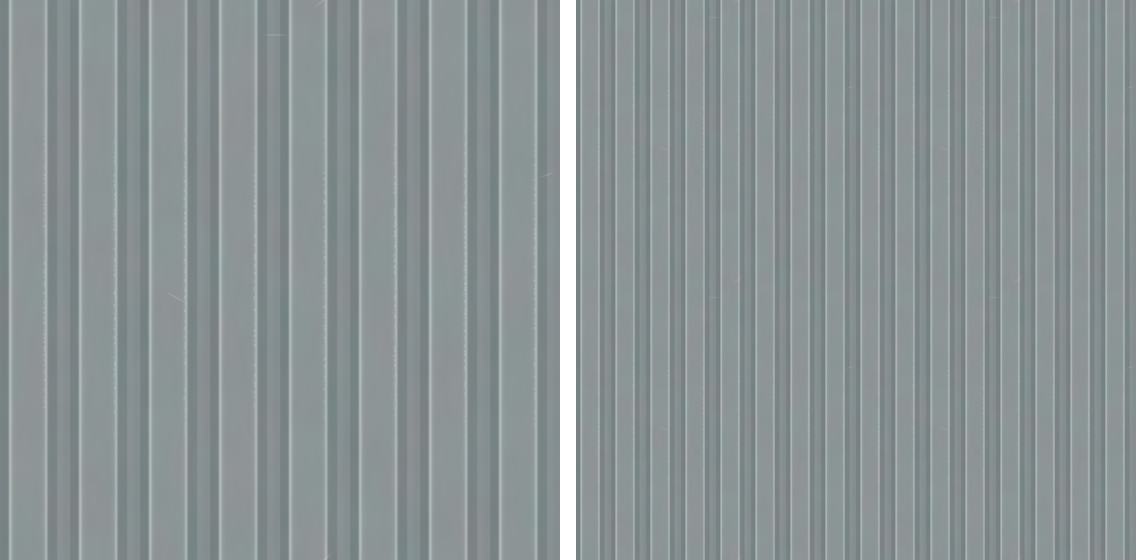
Left: one tile. Right: repeated 2 by 2.
Reproduce this texture procedurally as a Shadertoy shader.

```glsl
#define REPEATS 8.0
#define RIDGE_OFFSET 0.148
#define RIDGE_SPAN 0.510
#define RIDGE_WIDTH 0.021
#define EDGE_SOFTNESS 0.012
#define MOTTLE 0.011
#define SCRATCHES 4
#define FLAT_COLOR vec3(0.550, 0.582, 0.588)
#define GROOVE_COLOR vec3(0.528, 0.560, 0.568)
#define SHADE_COLOR vec3(0.467, 0.507, 0.514)
#define RIDGE_COLOR vec3(0.685, 0.720, 0.717)

const float TAU = 6.2831853;

float hash(vec2 p) {
    p = fract(p * vec2(0.1031, 0.1137));
    p += dot(p, p.yx + 33.33);
    return fract((p.x + p.y) * p.x * 91.7);
}

// Cellular noise that wraps after "cells" cells per axis
float cellular(vec2 uv, vec2 cells) {
    vec2 p = uv * cells, base = floor(p);
    float nearest = 2.0;
    for (int j = -1; j <= 1; j++)
    for (int i = -1; i <= 1; i++) {
        vec2 cell = base + vec2(i, j);
        vec2 id = mod(cell, cells) + 1.0;
        vec2 site = cell + vec2(hash(id), hash(id + 57.0));
        nearest = min(nearest, length(p - site));
    }
    return nearest;
}

// Whole-number frequencies keep the layered sines seamless
float layeredSines(vec2 uv) {
    vec2 a = uv * TAU;
    return 0.45 * sin(3.0 * a.x + 2.0 * a.y + 1.4 * sin(2.0 * a.y))
         + 0.35 * sin(7.0 * a.x - 3.0 * a.y + 1.2 * sin(3.0 * a.x))
         + 0.20 * sin(11.0 * a.x + 5.0 * a.y + 2.0);
}

float band(float x, float lo, float hi, float soft) {
    return smoothstep(lo - soft, lo + soft, x) * (1.0 - smoothstep(hi - soft, hi + soft, x));
}

// Signed distance to a repeating line, in units of one repeat
float wrapped(float x) {
    return fract(x + 0.5) - 0.5;
}

// Rounded highlight with a bright core
float ridge(float d, float width) {
    return exp(-d * d / (width * width));
}

// Fine tapered scratches, wrapped around the canvas
float scratches(vec2 uv, float pixel) {
    float mark = 0.0;
    for (int i = 0; i < SCRATCHES; i++) {
        vec2 id = vec2(float(i) * 7.0 + 3.0, 11.0);
        vec2 center = vec2(hash(id), hash(id + 23.0));
        float angle = mix(-0.9, 0.9, hash(id + 41.0));
        float halfLength = mix(0.015, 0.032, hash(id + 67.0));
        vec2 d = fract(uv - center + 0.5) - 0.5;
        vec2 axis = vec2(cos(angle), sin(angle));
        float along = dot(d, axis);
        float across = abs(dot(d, vec2(-axis.y, axis.x)));
        float taper = 1.0 - smoothstep(0.3, 1.0, abs(along) / halfLength);
        mark += taper * (1.0 - smoothstep(0.0005, 0.0008 + pixel, across));
    }
    return mark;
}

void mainImage(out vec4 fragColor, in vec2 fragCoord) {
    vec2 uv = fragCoord / iResolution.xy;
    float pixel = 1.0 / min(iResolution.x, iResolution.y);
    float soft = max(EDGE_SOFTNESS, 0.7 * REPEATS * pixel);
    float panel = uv.x * REPEATS - RIDGE_OFFSET;
    float x = fract(panel);

    // Flat face, recessed groove and its two shaded walls
    vec3 color = mix(FLAT_COLOR, GROOVE_COLOR, band(x, 0.665, 0.855, soft));
    float leftWall = band(x, 0.530, 0.667, soft);
    float rightWall = band(x, 0.853, 0.978, soft);
    color = mix(color, SHADE_COLOR, max(0.88 * leftWall, rightWall));
    color += 0.008 * sin(TAU * (x - 0.665) / 0.19) * band(x, 0.665, 0.855, soft);

    // Bright folds; the right one is slightly chipped around mid height
    float leftFold = wrapped(panel), rightFold = wrapped(panel - RIDGE_SPAN);
    float chips = 1.0 - smoothstep(0.18, 0.42, cellular(uv, vec2(96.0, 128.0)));
    chips *= smoothstep(0.15, 0.8, 0.5 - 0.5 * cos(TAU * uv.y));
    float light = ridge(leftFold, RIDGE_WIDTH) + 0.82 * ridge(rightFold, RIDGE_WIDTH);
    light += 0.16 * ridge(leftFold - 0.025, 0.04) + 0.12 * ridge(rightFold + 0.025, 0.04);
    light += 0.40 * chips * ridge(rightFold + 0.022, 0.016);
    color = mix(color, RIDGE_COLOR, clamp(light, 0.0, 1.0));

    // Slow green to violet-grey tint, faint streaks and blotches
    float tint = layeredSines(uv);
    color += MOTTLE * tint * vec3(-1.2, 0.45, 0.0);
    color += 0.004 * layeredSines(uv.yx + 0.37);
    color += 0.008 * (0.5 - cellular(uv, vec2(64.0, 16.0)));

    color += 0.05 * scratches(uv, pixel);
    fragColor = vec4(color, 1.0);
}
```
